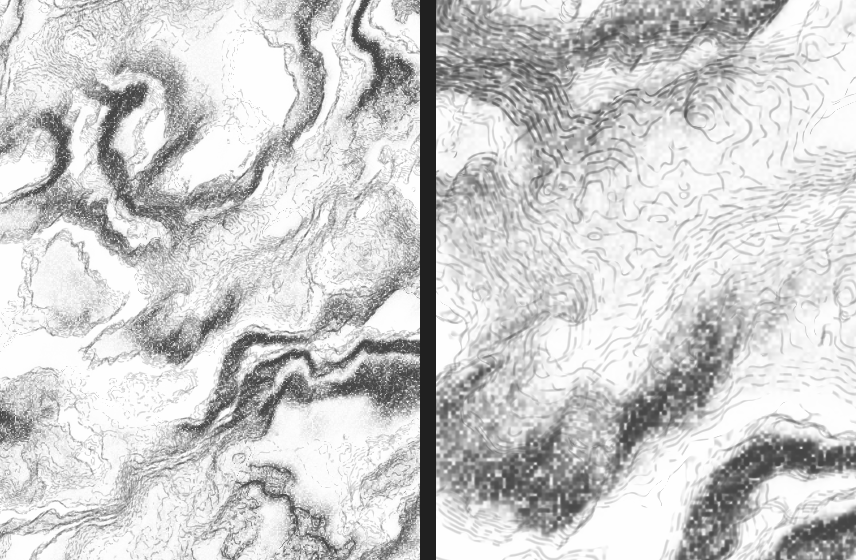
Left: the whole. Right: its middle third, enlarged.
Give the GLSL for this texture, as a WebGL 1 fragment shader.

```glsl
precision highp float;
uniform vec2 u_resolution;

const vec3 PAPER = vec3(0.995);
const vec3 INK = vec3(0.27);
const int LAYERS = 10;
const int WARP_OCTAVES = 5;
const float VEIN_ANGLE = 0.5;
const vec2 VEIN_SCALE = vec2(2.2, 5.4);   // cells along and across the veins
const float VEIN_GAP = 0.64;              // field distance between veins
const float HAZE_WIDTH = 0.1;
const float CORE_WIDTH = 0.055;
const float HAZE_INK = 0.85;
const float CORE_INK = 3.4;
const float WARP_SIZE = 0.05;
const float WARP_GAIN = 0.58;
const float WARP_SCALE = 6.0;
const float LAYER_DRIFT = 0.026;
const float FAN_MIN = 0.04;
const float FAN_MAX = 0.45;
const float TYPICAL_STEEPNESS = 6.0;
const float THREAD_STEP = 0.27;
const float THREAD_RADIUS = 0.0007;
const float THREAD_FAINT = 0.13;
const float THREAD_STRONG = 0.62;
const float BEAD_SCALE = 260.0;
const float GRAIN_SCALE = 430.0;
const float GRAIN_DEPTH = 0.95;

vec2 hash2(vec2 cell) {
  vec3 q = fract(cell.xyx * vec3(0.1031, 0.1030, 0.0973));
  q += dot(q, q.yzx + 33.33);
  return fract((q.xx + q.yz) * q.zy);
}

// Two independent value noises in -1..1
vec2 noise2(vec2 p) {
  vec2 c = floor(p);
  vec2 f = p - c;
  f = f * f * f * (f * (f * 6.0 - 15.0) + 10.0);
  vec2 low = mix(hash2(c), hash2(c + vec2(1.0, 0.0)), f.x);
  vec2 high = mix(hash2(c + vec2(0.0, 1.0)), hash2(c + 1.0), f.x);
  return mix(low, high, f.y) * 2.0 - 1.0;
}

// Fractal displacement that makes the threads jagged
vec2 warp(vec2 p) {
  vec2 sum = vec2(0.0);
  float size = WARP_SIZE;
  float scale = WARP_SCALE;
  for (int i = 0; i < WARP_OCTAVES; i++) {
    sum += size * noise2(p * scale + scale * 1.7);
    size *= WARP_GAIN;
    scale *= 2.03;
  }
  return sum;
}

vec2 alongVeins(vec2 p) {
  float c = cos(VEIN_ANGLE);
  float s = sin(VEIN_ANGLE);
  return vec2(c * p.x + s * p.y, c * p.y - s * p.x);
}

float veinField(vec2 p, float layer) {
  vec2 drift = layer * LAYER_DRIFT * vec2(0.6, 1.0);
  vec2 s = alongVeins(p + warp(p + drift)) * VEIN_SCALE + 7.3;
  return noise2(s).x + 0.35 * noise2(s * 2.1 + 4.7).y;
}

// Distance in field units to the nearest multiple of gap
float levelDistance(float field, float gap) {
  return abs(fract(field / gap + 0.5) - 0.5) * gap;
}

float bell(float x, float width) {
  return exp(-x * x / (width * width));
}

void main() {
  float px = 1.0 / u_resolution.y;
  vec2 p = gl_FragCoord.xy * px;
  vec2 e = vec2(0.001, 0.0);

  // Slow masks: where veins are strong, and where threads spread
  vec2 soft = p + 0.8 * warp(p + 3.1);
  vec2 mask = noise2(alongVeins(soft) * vec2(3.2, 6.0) + 21.4);
  float hazeMask = 0.12 + 0.88 * smoothstep(-0.4, 0.6, mask.x);
  float coreMask = smoothstep(0.0, 0.6, mask.y);
  float fan = mix(FAN_MIN, FAN_MAX, smoothstep(-0.5, 0.6, noise2(soft * 6.0 + 11.8).x));
  fan *= 1.0 - 0.7 * coreMask;

  float threads = 0.0;
  float smoke = 0.0;
  for (int i = 0; i < LAYERS; i++) {
    float id = float(i);
    float layer = id / float(LAYERS - 1) - 0.5;
    float f = veinField(p, layer);
    vec2 slope = vec2(veinField(p + e.xy, layer), veinField(p + e.yx, layer)) - f;
    float steep = max(length(slope) / e.x, 0.5);
    f += layer * fan;

    // Rows of fine dots along the contours, stronger beside a vein
    float d = levelDistance(f, THREAD_STEP) / steep;
    float thread = 1.0 - smoothstep(max(THREAD_RADIUS - px, 0.0), THREAD_RADIUS + px, d);
    float beads = 1.9 * smoothstep(-0.45, 0.45, noise2(p * BEAD_SCALE + id * 17.3).x);
    float v = levelDistance(f, VEIN_GAP);
    float near = bell(v, 0.11) * hazeMask;
    threads += thread * beads * mix(THREAD_FAINT, THREAD_STRONG, near);

    // Smoke and dark cores gather along the veins where the field is folded tight
    float density = clamp(steep / TYPICAL_STEEPNESS, 0.25, 1.8);
    smoke += density * HAZE_INK * hazeMask * bell(v, HAZE_WIDTH);
    smoke += density * CORE_INK * coreMask * bell(v, CORE_WIDTH);
  }

  float grain = 1.0 + GRAIN_DEPTH * noise2(p * GRAIN_SCALE).x;
  float ink = threads + smoke / float(LAYERS) * grain;
  gl_FragColor = vec4(mix(INK, PAPER, exp(-ink)), 1.0);
}
```
